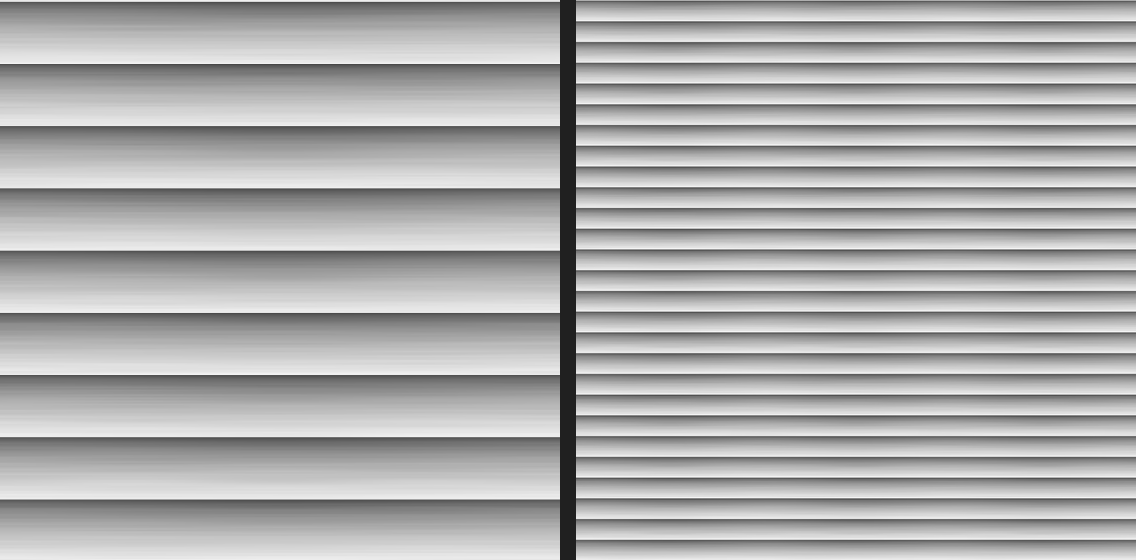
Left: one tile. Right: repeated 3 by 3.
A three.js fragment shader for this pattern:

```glsl
varying vec2 vUv;

float hash(vec2 p) {
  vec3 q = fract(vec3(p.xyx) * 0.1031);
  q += dot(q, q.yzx + 33.33);
  return fract((q.x + q.y) * q.z);
}

// Value noise that wraps after cells.x by cells.y lattice cells
float tiledNoise(vec2 uv, vec2 cells) {
  vec2 p = uv * cells;
  vec2 i = floor(p);
  vec2 f = smoothstep(0.0, 1.0, p - i);
  vec2 a = mod(i, cells);
  vec2 b = mod(i + 1.0, cells);
  return mix(mix(hash(a), hash(vec2(b.x, a.y)), f.x),
             mix(hash(vec2(a.x, b.y)), hash(b), f.x), f.y);
}

// Fine horizontal brush marks, centred on zero
float brushedGrain(vec2 uv) {
  float fine = tiledNoise(uv, vec2(4.0, 360.0)) - 0.5;
  float broad = tiledNoise(uv + vec2(0.13, 0.0), vec2(3.0, 171.0)) - 0.5;
  return 0.034 * fine + 0.02 * broad;
}

void main() {
  // Nine slats, measured downward from each upper edge
  float slats = (1.0 - vUv.y - 0.004) * 9.0;
  float t = fract(slats);
  float pixel = fwidth(slats);

  // Shadow under the upper lip rising to a bright lower edge
  float shade = 0.29 + 0.64 * pow(t, 0.59);
  shade += brushedGrain(vUv) * smoothstep(0.0, 0.12, t);

  // Slightly softer shadow toward the left and right sides
  shade += 0.018 * cos(6.2831853 * vUv.x) * (1.0 - t);

  // Pale lip and smoothed dark seam between slats
  shade += 0.015 * smoothstep(0.95, 0.99, t);
  float seam = smoothstep(1.0 - max(pixel, 0.012), 1.0, t);
  shade = mix(shade, 0.31, seam);

  gl_FragColor = vec4(vec3(shade), 1.0);
}
```
